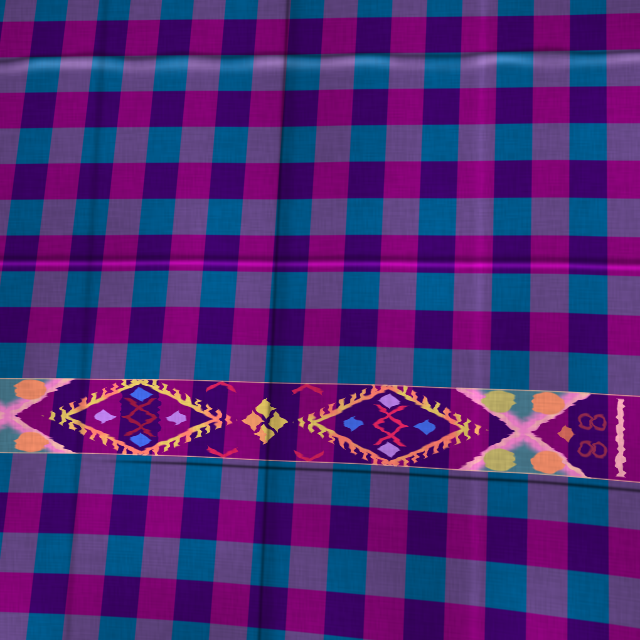
A three.js fragment shader for this texture:

```glsl
// Checked cloth: teal and mauve rows alternate with purple and magenta rows,
// crossed by one woven ikat band of mirrored diamonds, flowers and hourglasses.
// Warped stripe coordinates make the checks; signed distances draw the band.
varying vec2 vUv;

const vec3 TEAL = vec3(0.0, 0.335, 0.525);
const vec3 MAUVE = vec3(0.375, 0.27, 0.50);
const vec3 PURPLE = vec3(0.225, 0.01, 0.39);
const vec3 MAGENTA = vec3(0.50, 0.015, 0.44);
const vec3 GOLD = vec3(0.87, 0.75, 0.38);
const vec3 CORAL = vec3(0.97, 0.48, 0.42);
const vec3 PINK = vec3(0.93, 0.50, 0.78);
const vec3 RED = vec3(0.88, 0.14, 0.38);
const vec3 BLUE = vec3(0.25, 0.40, 0.88);
const vec3 LILAC = vec3(0.70, 0.48, 0.88);
const vec3 SAGE = vec3(0.28, 0.47, 0.55);
const vec3 CREAM = vec3(0.95, 0.74, 0.66);

float hash(vec2 p) {
  return fract(sin(dot(p, vec2(127.1, 311.7))) * 43758.5453);
}

float noise(vec2 p) {
  vec2 i = floor(p), f = fract(p);
  f = f * f * (3.0 - 2.0 * f);
  return mix(mix(hash(i), hash(i + vec2(1, 0)), f.x),
             mix(hash(i + vec2(0, 1)), hash(i + vec2(1, 1)), f.x), f.y);
}

// Half-and-half stripes centred on whole numbers
float stripe(float x) {
  return 1.0 - smoothstep(0.238, 0.262, abs(fract(x + 0.5) - 0.5));
}

float rhomb(vec2 p, vec2 r) {
  return (abs(p.x) / r.x + abs(p.y) / r.y - 1.0) * min(r.x, r.y);
}

vec3 paint(vec3 base, vec3 ink, float d) {
  return mix(base, ink, 1.0 - smoothstep(-0.025, 0.025, d));
}

float ridge(float x, float width) {
  return exp(-x * x / (width * width));
}

// Diamond with a toothed outline, four lozenges and a lattice
vec3 diamond(vec3 c, vec2 p, float side) {
  float d = rhomb(p, vec2(2.05, 0.94));
  vec3 edge = mix(GOLD, CORAL, smoothstep(0.3, 0.8, noise(p * 2.5 + side * 9.0)));
  float tooth = abs(fract(p.x * 3.6) - 0.5) / 3.6 - 0.06;
  c = paint(c, PURPLE, max(d, abs(p.x) - 0.5 - 0.5 * side));
  c = paint(c, edge, max(tooth, abs(d - 0.12) - 0.13));
  c = paint(c, edge, abs(d) - 0.05);
  vec2 a = abs(p);
  c = paint(c, mix(LILAC, BLUE, side), rhomb(a - vec2(0.98, 0.0), vec2(0.29, 0.19)));
  c = paint(c, mix(BLUE, LILAC, side), rhomb(a - vec2(0.0, 0.6), vec2(0.30, 0.19)));
  float lattice = abs(a.x - abs(a.y - 0.25) * 1.5) * 0.6 - 0.045;
  return paint(c, mix(RED * 0.65, RED, side), max(lattice, max(a.x, a.y) - 0.5));
}

// Pale hourglass with frayed edges and four leaf shapes
vec3 hourglass(vec3 c, vec2 p) {
  vec2 a = abs(p);
  float d = (a.x - 1.6 * a.y - 0.08) * 0.53;
  float fringe = 0.09 * step(0.4, noise(vec2(p.y * 16.0, 3.0)));
  vec3 fill = mix(SAGE, PINK, smoothstep(-0.38, -0.12, d));
  c = paint(c, fill, d - fringe);
  c = paint(c, mix(PINK, CREAM, noise(p * 5.0)), abs(d) - 0.06);
  vec3 leaf = p.x < 0.0 ? mix(GOLD, SAGE, 0.2) : mix(CORAL, GOLD, 0.25);
  return paint(c, leaf, (length((a - vec2(0.64, 0.70)) / vec2(0.43, 0.27)) - 1.0) * 0.28);
}

// Band motifs; p is in half band heights, mirrored about the central flower
vec3 ikat(vec3 c, vec2 p) {
  p.x += (noise(vec2(p.x * 5.0, p.y * 15.0)) - 0.5) * 0.14;
  float side = step(0.0, p.x), q = abs(p.x), y = abs(p.y);
  c = diamond(c, vec2(q - 3.33, p.y), side);
  // Four-petal flower
  vec3 petal = mix(GOLD, CORAL, step(p.x + p.y * 0.3, -0.1) * 0.6);
  c = paint(c, petal, min(rhomb(vec2(q - 0.33, p.y), vec2(0.25, 0.27)),
                          rhomb(vec2(q, y - 0.33), vec2(0.25, 0.27))));
  // Small chevrons at the rim
  float w = abs(q - 1.15);
  c = paint(c, RED * 0.9, max(abs(0.95 - y - 0.5 * w) - 0.05, w - 0.4));
  c = hourglass(c, vec2((q - 6.9) * (side * 2.0 - 1.0), p.y));
  // End piece: lozenge, scrolls and pale bar
  c = paint(c, CORAL * 0.85, rhomb(p - vec2(8.05, 0.0), vec2(0.22, 0.2)));
  vec2 s = vec2(abs(p.x - 8.75), y);
  float scroll = abs(length(s - vec2(0.18, 0.32)) - 0.16) - 0.035;
  c = paint(c, vec3(0.56, 0.16, 0.30), scroll);
  c = paint(c, mix(PINK, CREAM, 0.6), max(abs(p.x - 9.5) - 0.10, y - 0.9));
  return paint(c, CREAM * 0.92, abs(y - 0.99) - 0.012);
}

void main() {
  float x = vUv.x, t = 1.0 - vUv.y;

  // Cloth coordinates: columns fan out downward, rows tilt toward the right
  float u = (0.919 - x) / (0.1046 + 0.0157 * t);
  float column = u - 0.19 * sin(u * 0.3927);
  float row = t - (0.105 * t * t - 0.012) * 0.5 * (x + x * x);
  row += (noise(vec2(x * 7.0, t * 4.0)) - 0.5) * 0.003;
  float rowIndex = row < 0.648 ? (row - 0.0326) / 0.1115 : (row - 0.768) / 0.125;

  float dark = stripe(column), warm = stripe(rowIndex - 0.25);
  vec3 warmColor = mix(MAGENTA, PURPLE, dark);
  vec3 color = mix(mix(MAUVE, TEAL, dark), warmColor, warm);

  // Ikat band
  vec2 band = vec2((x - 0.414) / 0.0585, (0.648 - row) / 0.0585);
  float inside = 1.0 - smoothstep(0.99, 1.02, abs(band.y));
  color = mix(color, ikat(warmColor, band), inside);

  // Thread grain and broad uneven light
  float grain = noise(vec2(x * 45.0, row * 420.0)) + noise(vec2(x * 380.0, row * 60.0));
  color *= 0.93 + 0.07 * grain;
  color *= 0.90 + 0.20 * noise(vec2(x * 6.0, t * 5.0));

  // Horizontal folds and the shadow under the band
  float crumple = noise(vec2(x * 14.0, t * 30.0));
  float fold = row - 0.103 + 0.012 * (crumple - 0.5);
  color += vec3(0.20, 0.17, 0.20) * ridge(fold, 0.009) * (0.4 + crumple);
  color *= 1.0 - 0.3 * ridge(fold + 0.014, 0.004);
  color += vec3(0.22, 0.02, 0.22) * ridge(row - 0.411, 0.004);
  color *= 1.0 - 0.25 * ridge(row - 0.402, 0.005);
  color *= 1.0 - 0.5 * ridge(row - 0.717, 0.0025) * smoothstep(0.1, 0.3, x);

  // Vertical creases
  float crease = x - 0.45 + 0.045 * t;
  color *= 1.0 - 0.30 * ridge(crease, 0.003) - 0.15 * ridge(crease - 0.01, 0.012);
  color *= 1.0 + 0.12 * ridge(x - 0.755 + 0.015 * t, 0.008);
  color *= 1.0 - 0.15 * ridge(x - 0.165 + 0.06 * t, 0.006);

  gl_FragColor = vec4(color, 1.0);
}
```
